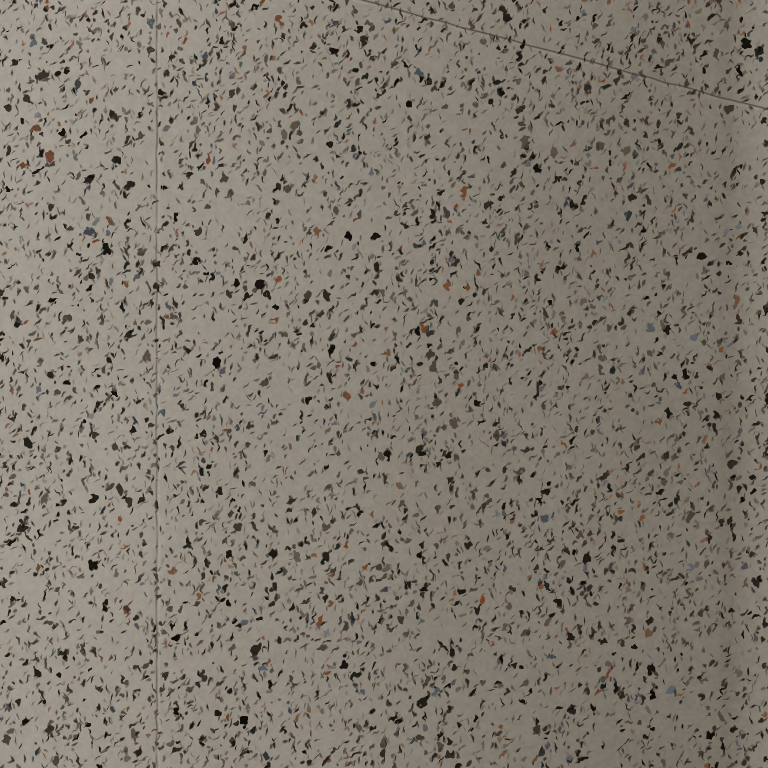
Reproduce this texture procedurally as a Shadertoy shader.

```glsl
// Speckled terrazzo slab: warm grey cement, shaded from left to right, with
// dark, rusty and bluish stone chips scattered by three jittered cell grids,
// plus fine grain, a vertical joint and a thin slanted crack.

#define LIGHT_LEFT   0.633
#define LIGHT_RIGHT  0.485
#define CHIP_SOFT    0.0009
#define CHIP_LEAN    1.25
#define LEAN_SPREAD  1.9
#define GRAIN        0.050
#define RUST_SHARE   0.07
#define BLUE_SHARE   0.10
#define JOINT_X      0.204
#define CRACK_SLOPE  0.27

const vec3 BLACK_STONE = vec3(0.045, 0.040, 0.025);
const vec3 BROWN_STONE = vec3(0.340, 0.305, 0.260);
const vec3 RUST_STONE  = vec3(0.430, 0.230, 0.120);
const vec3 BLUE_STONE  = vec3(0.270, 0.290, 0.310);

// Three random values per cell, without sine
vec3 hash3(vec2 cell, float seed) {
    vec3 q = fract(vec3(cell, seed) * vec3(0.1031, 0.1030, 0.0973));
    q += dot(q, q.yxz + 33.33);
    return fract((q.xxy + q.yzz) * q.zyx);
}

float valueNoise(vec2 p, float seed) {
    vec2 cell = floor(p), f = fract(p);
    f = f * f * (3.0 - 2.0 * f);
    float low  = mix(hash3(cell, seed).x, hash3(cell + vec2(1, 0), seed).x, f.x);
    float high = mix(hash3(cell + vec2(0, 1), seed).x, hash3(cell + vec2(1, 1), seed).x, f.x);
    return mix(low, high, f.y);
}

vec3 stoneColor(vec3 rnd) {
    vec3 stone = mix(BLACK_STONE, BROWN_STONE, rnd.y * rnd.y);
    if (rnd.x < RUST_SHARE) stone = mix(RUST_STONE, BROWN_STONE, 0.5 * rnd.y);
    else if (rnd.x < RUST_SHARE + BLUE_SHARE) stone = BLUE_STONE * (0.5 + 0.8 * rnd.y);
    return stone;
}

// Lays one grid of chips over the ground; size holds the two half axes
vec3 addChips(vec3 ground, vec2 p, float cells, float share, vec2 size, float opacity, float seed) {
    vec2 home = floor(p * cells);
    float soft = max(CHIP_SOFT, 0.7 / iResolution.y);
    // Bend the plane a little so that outlines turn ragged
    vec2 bend = vec2(valueNoise(p * 230.0, 41.0), valueNoise(p * 230.0, 42.0)) - 0.5;
    vec2 bent = p + bend * size.x * 1.1;
    for (int j = -1; j <= 1; j++)
    for (int i = -1; i <= 1; i++) {
        vec2 cell = home + vec2(i, j);
        vec3 place = hash3(cell, seed);
        vec3 shape = hash3(cell, seed + 7.0);
        vec3 tone  = hash3(cell, seed + 13.0);
        float crowd = 0.6 + 0.8 * valueNoise(cell / cells * 14.0, seed + 19.0);
        if (place.z > share * crowd) continue;
        float angle = CHIP_LEAN + (shape.x - 0.5) * LEAN_SPREAD;
        vec2 axis = vec2(cos(angle), sin(angle));
        vec2 d = bent - (cell + place.xy) / cells;
        d = vec2(dot(d, axis), dot(d, vec2(-axis.y, axis.x)));
        vec2 radii = size * (0.6 + 0.8 * shape.yz);
        float edge = (length(d / radii) - 1.0) * radii.y;
        float cover = 1.0 - smoothstep(-soft, soft, edge);
        ground = mix(ground, stoneColor(tone), cover * mix(opacity, 1.0, tone.z));
    }
    return ground;
}

// Warm grey cement with broad shading, cloudy patches and grain
vec3 cement(vec2 p) {
    float light = mix(LIGHT_LEFT, LIGHT_RIGHT, smoothstep(-0.05, 0.93, p.x));
    light += 0.045 * smoothstep(0.95, 1.0, p.x);
    light += 0.020 * (p.y - 0.5);
    light += 0.020 * (valueNoise(p * 7.0, 3.0) - 0.5);
    light -= 0.022 * exp(-pow((p.x - 0.945) / 0.012, 2.0));
    float grain = 0.6 * valueNoise(p * 260.0, 5.0) + 0.4 * valueNoise(p * 110.0, 6.0);
    light += GRAIN * (grain - 0.5);
    return vec3(light, light - 0.028, light - 0.070);
}

// Soft thin line from a signed distance
float lineMask(float dist, float halfWidth) {
    float soft = max(0.0012, 0.7 / iResolution.y);
    return 1.0 - smoothstep(halfWidth - soft, halfWidth + soft, abs(dist));
}

void mainImage(out vec4 fragColor, in vec2 fragCoord) {
    vec2 p = fragCoord / iResolution.y;
    vec3 color = cement(p);

    // Chips from fine and faint to large and dark
    color = addChips(color, p, 140.0, 0.34, vec2(0.0030, 0.0011), 0.25, 11.0);
    color = addChips(color, p, 92.0, 0.31, vec2(0.0042, 0.0020), 0.55, 57.0);
    color = addChips(color, p, 42.0, 0.22, vec2(0.0056, 0.0036), 0.80, 93.0);

    // Vertical joint with a pale rim
    float wobble = 0.0016 * (valueNoise(vec2(3.0, p.y * 60.0), 23.0) - 0.5);
    float joint = p.x - JOINT_X - wobble;
    float wear = 0.25 + 0.45 * valueNoise(vec2(8.0, p.y * 90.0), 29.0);
    color = mix(color, vec3(0.30, 0.27, 0.23), wear * lineMask(joint, 0.0010));
    color += 0.03 * lineMask(joint - 0.0035, 0.0010);

    // Slanted crack across the upper right
    float crack = (p.y - 1.0 + CRACK_SLOPE * (p.x - 0.47)) / length(vec2(1.0, CRACK_SLOPE));
    crack += 0.0020 * (valueNoise(vec2(p.x * 45.0, 2.0), 31.0) - 0.5);
    color = mix(color, vec3(0.23, 0.20, 0.16), 0.75 * lineMask(crack, 0.0008));
    color += 0.03 * lineMask(crack + 0.0035, 0.0010);

    fragColor = vec4(clamp(color, 0.0, 1.0), 1.0);
}
```
